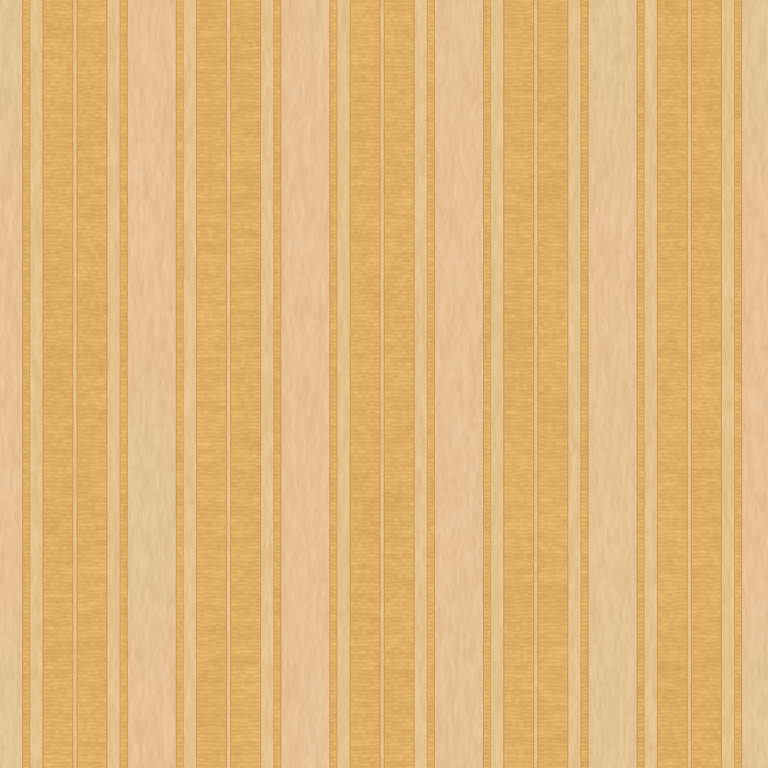
Write a WebGL 2 fragment shader that draws this pattern.

```glsl
#version 300 es
precision highp float;
// Vertical wallpaper stripes: woven gold bands and fine-grained cream bands.

uniform vec2 u_resolution;
out vec4 fragColor;

const float REPEATS = 5.0;          // stripe groups across the canvas
const float GROUP_CENTER = 0.488;   // the lengths below are fractions of a group
const float SLIT_EDGE = 0.014;      // half width of the central cream slit
const float BAND_EDGE = 0.208;      // outer edge of the wide gold band
const float TRIM_INNER = 0.294;     // narrow gold trim
const float TRIM_OUTER = 0.340;
const float OUTLINE_HALF = 0.0042;
const float OUTLINE_STRENGTH = 0.75;

const vec3 CREAM = vec3(0.885, 0.765, 0.580);
const vec3 CREAM_ROSE = vec3(0.905, 0.752, 0.580);
const vec3 CREAM_WARM = vec3(0.893, 0.760, 0.550);
const vec3 GOLD_LIGHT = vec3(0.915, 0.725, 0.435);
const vec3 GOLD_DARK = vec3(0.825, 0.630, 0.355);
const vec3 OUTLINE = vec3(0.810, 0.585, 0.300);

const float WEAVE_ROWS = 192.0;
const vec2 STITCH_CELLS = vec2(190.0, 192.0);
const vec2 THREAD_CELLS = vec2(30.0, 160.0);
const vec2 GRAIN_CELLS = vec2(256.0, 40.0);
const vec2 FIBER_CELLS = vec2(320.0, 110.0);
const vec2 TINT_CELLS = vec2(6.0, 3.0);

float hash(vec2 p) {
  vec3 q = fract(vec3(p.xyx) * 0.1031);
  q += dot(q, q.yzx + 33.33);
  return fract((q.x + q.y) * q.z);
}

// Value noise that wraps over the unit square.
float tileNoise(vec2 uv, vec2 cells) {
  vec2 p = uv * cells;
  vec2 i = floor(p);
  vec2 f = fract(p);
  f = f * f * (3.0 - 2.0 * f);
  vec2 a = mod(i, cells);
  vec2 b = mod(i + 1.0, cells);
  return mix(mix(hash(a), hash(vec2(b.x, a.y)), f.x),
             mix(hash(vec2(a.x, b.y)), hash(b), f.x), f.y);
}

// Smooth coverage of the interval lo..hi.
float band(float d, float lo, float hi, float aa) {
  return smoothstep(lo - aa, lo + aa, d) * (1.0 - smoothstep(hi - aa, hi + aa, d));
}

float outline(float d, float edge, float aa) {
  return band(d, edge - OUTLINE_HALF, edge + OUTLINE_HALF, aa);
}

// Horizontal rows of uneven stitches.
vec3 wovenGold(vec2 uv) {
  float stitch = tileNoise(uv, STITCH_CELLS);
  float thread = tileNoise(uv, THREAD_CELLS);
  float patchTone = tileNoise(uv, TINT_CELLS * 3.0);
  float phase = uv.y * WEAVE_ROWS + 0.5 * tileNoise(uv, STITCH_CELLS * 0.5);
  float row = 0.5 + 0.5 * sin(6.28318 * phase);
  float tone = 0.54 + 0.48 * (stitch - 0.5) + 0.42 * (thread - 0.5)
             + 0.32 * (row - 0.5) + 0.14 * (patchTone - 0.5);
  return mix(GOLD_DARK, GOLD_LIGHT, clamp(tone, -0.1, 1.15));
}

// Cream with slow tint drift and fine upright fibers.
vec3 grainedCream(vec2 uv, float d) {
  float tint = smoothstep(0.2, 0.8, tileNoise(uv, TINT_CELLS));
  vec3 wide = mix(CREAM, CREAM_ROSE, tint);
  vec3 color = mix(wide, CREAM_WARM, 1.0 - step(TRIM_INNER, d));
  vec2 swayed = uv + vec2(0.003 * (tileNoise(uv, vec2(24.0, 32.0)) - 0.5), 0.0);
  float grain = tileNoise(fract(swayed), GRAIN_CELLS) - 0.5;
  float fiber = tileNoise(fract(swayed), FIBER_CELLS) - 0.5;
  return color + (0.040 * grain + 0.030 * fiber) * vec3(0.8, 1.0, 1.2);
}

void main() {
  vec2 uv = gl_FragCoord.xy / u_resolution;
  float aa = 0.6 * REPEATS / u_resolution.x;

  // Mirrored distance from the middle of the stripe group
  float d = abs(fract(uv.x * REPEATS - GROUP_CENTER + 0.5) - 0.5);

  float gold = max(band(d, SLIT_EDGE, BAND_EDGE, aa),
                   band(d, TRIM_INNER, TRIM_OUTER, aa));
  vec3 color = mix(grainedCream(uv, d), wovenGold(uv), gold);

  // Dark outlines where gold meets cream
  float lines = max(max(outline(d, SLIT_EDGE, aa), outline(d, BAND_EDGE, aa)),
                    max(0.7 * outline(d, TRIM_INNER, aa), outline(d, TRIM_OUTER, aa)));
  float wear = 0.8 + 0.4 * tileNoise(uv, vec2(60.0, 130.0));
  color = mix(color, OUTLINE, clamp(lines * wear * OUTLINE_STRENGTH, 0.0, 1.0));

  fragColor = vec4(color, 1.0);
}
```
